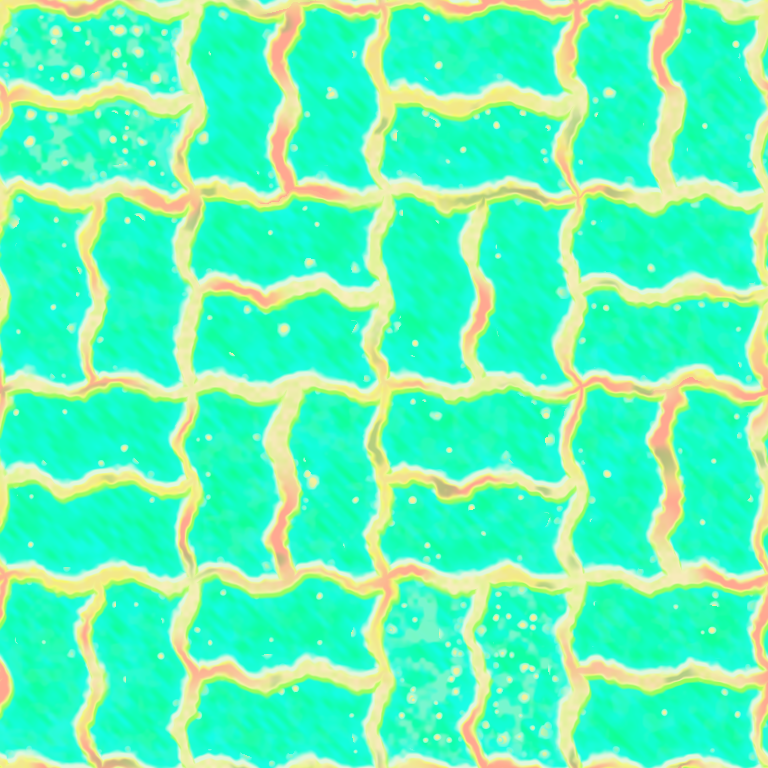
Reproduce this texture map procedurally as a three.js fragment shader.

```glsl
varying vec2 vUv;

float hash(vec2 p) {
  vec3 q = fract(vec3(p.xyx) * 0.1031);
  q += dot(q, q.yzx + 33.33);
  return fract((q.x + q.y) * q.z);
}

// Value noise that wraps after a whole number of lattice steps
float noise(vec2 p, vec2 period) {
  vec2 i = floor(p), f = fract(p);
  f = f * f * (3.0 - 2.0 * f);
  vec2 a = mod(i, period), b = mod(i + 1.0, period);
  return mix(mix(hash(a), hash(vec2(b.x, a.y)), f.x),
             mix(hash(vec2(a.x, b.y)), hash(b), f.x), f.y);
}

float tileNoise(vec2 uv, float n) {
  return noise(uv * n, vec2(n));
}

// Four by four blocks, with wavy and slightly ragged borders
vec2 blockSpace(vec2 uv) {
  vec2 p = uv * 4.0;
  vec2 wave = 0.036 * cos(12.56637 * (p.yx - vec2(0.44, 0.13)));
  vec2 rough = vec2(tileNoise(uv, 40.0), tileNoise(uv + 0.5, 40.0)) - 0.5;
  vec2 chip = vec2(tileNoise(uv, 110.0), tileNoise(uv + 0.5, 110.0)) - 0.5;
  return p - wave + 0.02 + 0.045 * rough + 0.025 * chip;
}

// Distance to the nearest joint; each block is halved, in alternating directions
float jointDistance(vec2 uv) {
  vec2 p = blockSpace(uv);
  vec2 cell = mod(floor(p), 4.0), f = fract(p);
  vec2 border = 0.5 - abs(f - 0.5);
  float lying = mod(cell.x + cell.y, 2.0);
  float split = abs(mix(f.x, f.y, lying) - 0.5);
  split -= 0.014 * mod(cell.x, 2.0) * (1.0 - lying);
  float swell = tileNoise(uv + 0.25, 18.0) - 0.5;
  return min(min(border.x, border.y), split) - 0.022 * swell;
}

void main() {
  vec2 uv = vUv;
  vec2 p = blockSpace(uv);
  vec2 cell = mod(floor(p), 4.0);
  float d = jointDistance(uv);
  float lit = jointDistance(uv + vec2(0.002, -0.005));
  float shaded = jointDistance(uv + vec2(-0.002, 0.005));

  // Stone face: fine diagonal grain over soft clouds
  vec2 slant = vec2(uv.x + uv.y, uv.x - uv.y) * vec2(90.0, 38.0);
  float grain = noise(slant, vec2(90.0, 38.0));
  float cloud = tileNoise(uv, 28.0);
  float tone = 0.5 + 0.75 * (grain - 0.5) + 0.3 * (cloud - 0.5);
  vec3 color = mix(vec3(0.06, 1.0, 0.58), vec3(0.08, 0.99, 0.91), clamp(tone, 0.0, 1.0));

  // Two blocks are heavily worn, the others only a little
  bool heavy = cell == vec2(0.0, 3.0) || cell == vec2(2.0, 0.0);
  float wear = heavy ? 1.0 : 0.3 * hash(cell + 7.0);
  float mottle = 0.65 * tileNoise(uv, 52.0) + 0.35 * tileNoise(uv, 120.0);
  color = mix(color, vec3(0.56, 0.96, 0.8), wear * 0.8 * smoothstep(0.48, 0.75, mottle));

  // Scattered chips in two sizes
  for (int k = 0; k < 2; k++) {
    float n = 36.0 + 28.0 * float(k);
    vec2 id = mod(floor(uv * n), n) + 13.0 * float(k);
    vec2 center = 0.5 + 0.4 * (vec2(hash(id + 3.0), hash(id + 5.0)) - 0.5);
    float chance = 0.015 + 0.2 * wear * wear + 0.1 * smoothstep(0.16, 0.06, d);
    float radius = mix(0.1, 0.25, hash(id + 9.0));
    float dist = length(fract(uv * n) - center) + 0.16 * (tileNoise(uv, 150.0) - 0.5);
    float present = step(hash(id), chance);
    color = mix(color, vec3(0.65, 0.98, 0.84), present * smoothstep(radius + 0.16, radius, dist));
    color = mix(color, vec3(0.96, 0.94, 0.61), present * smoothstep(radius, radius - 0.1, dist));
  }

  // Bevels: pale glow on one side, yellow green on the other
  color = mix(color, vec3(0.13, 0.99, 0.92), 0.65 * smoothstep(0.13, 0.035, lit));
  color = mix(color, vec3(0.88, 0.97, 0.87), smoothstep(0.057, 0.026, lit));
  color = mix(color, vec3(0.68, 0.99, 0.3), 0.85 * smoothstep(0.046, 0.024, shaded));

  // Joint filling: yellow rim, sandy crumbs, pink where it runs deep
  float crumb = tileNoise(uv, 140.0);
  float sandy = smoothstep(0.48, 0.75, tileNoise(uv + 0.5, 11.0));
  vec3 filling = mix(vec3(0.97, 0.98, 0.4), vec3(0.93, 0.95, 0.72), 0.75 * crumb);
  float inner = smoothstep(0.028, 0.006, d);
  float deep = mod(cell.x, 2.0) * mod(cell.y, 2.0) * smoothstep(0.2, 0.1, abs(fract(p.x) - 0.5));
  float pink = smoothstep(0.35, 0.8, tileNoise(uv, 13.0) + 0.4 * deep) * (1.0 - 0.7 * sandy);
  filling = mix(filling, vec3(0.95, 0.88, 0.56), 0.65 * inner);
  filling = mix(filling, vec3(1.0, 0.66, 0.57), inner * pink);
  filling = mix(filling, mix(vec3(0.86, 0.96, 0.62), vec3(0.98, 0.94, 0.78), crumb), 0.8 * sandy);

  // Occasional olive stains in the joints
  float stain = smoothstep(0.76, 0.92, tileNoise(uv + 0.25, 23.0));
  filling = mix(filling, vec3(0.55, 0.74, 0.45), 0.6 * stain * inner);
  color = mix(color, filling, smoothstep(0.041, 0.023, d));

  gl_FragColor = vec4(color, 1.0);
}
```
